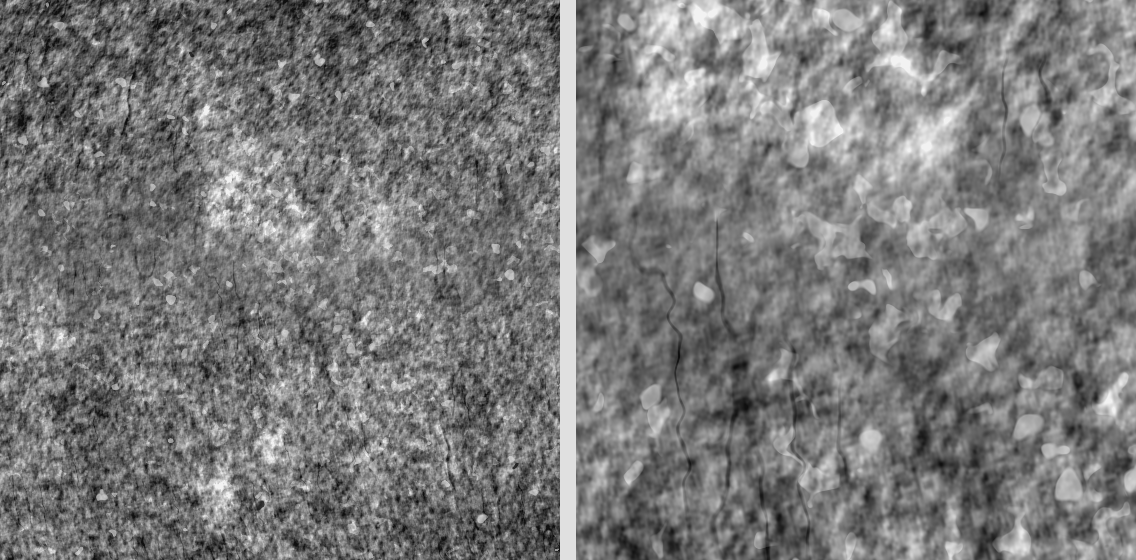
Left, the full canvas; right, a detail of the centre.
Write a three.js fragment shader that draws this texture.

```glsl
// Weathered grey stone: layered value noise gives clouds, mottling and embossed
// grain; jittered cells scatter pale patches, flecks and dark pits; thin leaning
// cracks and two raised scars are laid on top.
#define BASE_TONE 0.45
#define CLOUD_AMOUNT 0.36
#define MOTTLE_AMOUNT 0.45
#define GRAIN_AMOUNT 0.64
#define RELIEF_AMOUNT 0.45
#define PATCH_AMOUNT 0.27
#define FLAKE_AMOUNT 0.17
#define CRACK_AMOUNT 0.14
#define EDGE_SHADE 0.09

varying vec2 vUv;

float hash(vec2 p) {
  vec3 q = fract(vec3(p.xyx) * 0.1031);
  q += dot(q, q.yzx + 33.33);
  return fract((q.x + q.y) * q.z);
}

float noise(vec2 p) {
  vec2 cell = floor(p);
  vec2 f = fract(p);
  f = f * f * (3.0 - 2.0 * f);
  float low = mix(hash(cell), hash(cell + vec2(1.0, 0.0)), f.x);
  float high = mix(hash(cell + vec2(0.0, 1.0)), hash(cell + 1.0), f.x);
  return mix(low, high, f.y);
}

// Fractal noise centred on zero; octaves are turned to hide the lattice.
float fbm(vec2 p, int octaves) {
  float sum = 0.0;
  float gain = 0.5;
  for (int i = 0; i < 5; i++) {
    if (i >= octaves) break;
    sum += gain * (noise(p) - 0.5);
    p = mat2(1.6, 1.2, -1.2, 1.6) * p + 17.3;
    gain *= 0.5;
  }
  return sum;
}

// Coverage of round spots, one per jittered cell; radius is in cell units.
float spots(vec2 p, float chance, float radius, float softness) {
  vec2 home = floor(p);
  float cover = 0.0;
  for (int y = -1; y <= 1; y++) {
    for (int x = -1; x <= 1; x++) {
      vec2 cell = home + vec2(float(x), float(y));
      vec2 center = cell + 0.2 + 0.6 * vec2(hash(cell + 11.0), hash(cell + 47.0));
      float size = radius * mix(0.45, 1.0, hash(cell + 83.0));
      float disc = 1.0 - smoothstep(size * (1.0 - softness), size, length(p - center));
      cover = max(cover, disc * step(hash(cell + 129.0), chance));
    }
  }
  return cover;
}

// A raised vein: pale on its left flank, shadowed on its right.
float scar(vec2 p) {
  float along = (p.y - 0.75) / 0.14;
  float bend = 0.010 * (noise(vec2(p.y * 40.0, 3.0)) - 0.5);
  float side = p.x - mix(0.217, 0.242, along) - bend;
  float span = smoothstep(-0.1, 0.25, along) * (1.0 - smoothstep(0.7, 1.1, along));
  float light = smoothstep(-0.022, -0.003, side) * (1.0 - smoothstep(-0.003, 0.0, side));
  float shade = smoothstep(-0.002, 0.001, side) * (1.0 - smoothstep(0.001, 0.006, side));
  return span * (0.13 * light - 0.25 * shade);
}

void main() {
  vec2 p = vUv;
  float height = p.y - 0.5;
  vec2 leaning = vec2(p.x - 0.25 * height * height, p.y);
  vec2 ragged = p + 0.012 * (vec2(noise(p * 90.0), noise(p * 90.0 + 31.7)) - 0.5);

  // Broad clouds, with a darker top and bottom
  float cloud = fbm(leaning * vec2(7.0, 4.5) + 5.0, 5);
  float tone = BASE_TONE + CLOUD_AMOUNT * cloud;
  float edge = smoothstep(0.27, 0.5, abs(height) + 0.25 * cloud);
  float smear = noise(p * vec2(16.0, 130.0)) - 0.5;
  tone += edge * (0.12 * smear - EDGE_SHADE);

  // Mottling and embossed grain, calmer across the middle
  float rough = mix(0.65, 1.0, smoothstep(0.02, 0.16, abs(height - 0.04) + 0.4 * cloud));
  float mottle = fbm(leaning * vec2(46.0, 38.0), 4);
  vec2 grainPos = leaning * vec2(125.0, 100.0);
  float grain = fbm(grainPos, 3);
  float relief = grain - fbm(grainPos + vec2(0.25, -0.2), 3);
  tone += rough * (MOTTLE_AMOUNT * mottle + GRAIN_AMOUNT * grain + RELIEF_AMOUNT * relief);

  // Tall pale patches with broken rims
  vec2 drift = 0.06 * vec2(fbm(p * 14.0 + 9.0, 4), fbm(p * 14.0 + 61.0, 4));
  float patches = spots((p + drift * 2.0) * vec2(7.0, 4.0) + 3.0, 0.36, 0.48, 0.95);
  tone += PATCH_AMOUNT * patches * clamp(0.85 + 2.5 * mottle, 0.0, 1.3);

  // Irregular flakes and small bright flecks
  float flakes = smoothstep(0.16, 0.22, fbm(ragged * 52.0 + 71.0, 3) + 0.25 * cloud);
  float flecks = spots(ragged * 31.0, 0.10, 0.30, 0.35);
  tone += FLAKE_AMOUNT * flakes;
  tone = mix(tone, 0.77 + 0.3 * grain, 0.8 * flecks);

  // Broken, near-vertical cracks
  vec2 crackPos = leaning + 0.6 * (ragged - p);
  float crackLine = abs(noise(crackPos * vec2(42.0, 9.0) + 23.0) - 0.5);
  float crackMask = smoothstep(0.5, 0.7, noise(p * vec2(15.0, 10.0) + 41.0));
  tone -= CRACK_AMOUNT * crackMask * (1.0 - smoothstep(0.01, 0.06, crackLine));

  // Scars, the second flipped and shifted, then a few deep pits
  for (int i = 0; i < 2; i++) {
    tone += scar(i == 0 ? p : vec2(p.x - 0.57, 1.0 - p.y));
  }
  float pits = spots(ragged * 8.0 + 19.0, 0.12, 0.075, 0.4);
  tone = mix(tone, 0.10, 0.85 * pits);

  gl_FragColor = vec4(vec3(clamp(tone, 0.06, 0.95)), 1.0);
}
```
